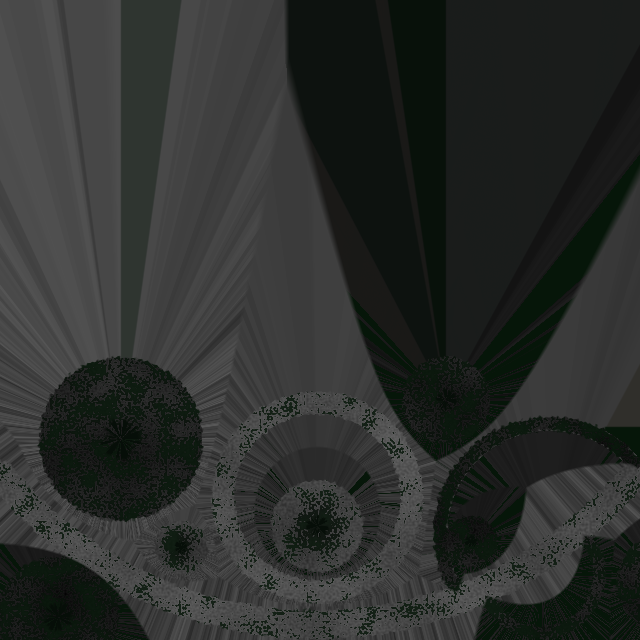
Write a Shadertoy shader that draws this background.

```glsl
// Dim field of speckled discs and rings. Each point belongs to its nearest
// shape, which sends out angular rays; the borders between neighbouring
// shapes become conic curves. Gradient noise gives the gritty surfaces.

#define RAY_DENSITY 16.0
#define RAY_CONTRAST 0.36
#define GRAIN_SCALE 230.0
#define PATCH_SCALE 32.0
#define EDGE_ROUGHNESS 0.006
#define GREEN vec3(0.025, 0.085, 0.035)
#define BLACK_GREEN vec3(0.025, 0.055, 0.03)
#define SAGE vec3(0.185, 0.207, 0.190)
#define UMBER vec3(0.100, 0.098, 0.092)

const int COUNT = 11, LEFT_DISC = 0, DARK_DISC = 1, RIGHT_RING = 5, BOWL = 7, CORNER_RING = 9;

// Centre, outer radius, inner radius (zero for a disc)
const vec4 SHAPES[COUNT] = vec4[COUNT](
    vec4(0.189, 0.314, 0.128, 0.0), vec4(0.697, 0.375, 0.068, 0.0),
    vec4(0.496, 0.223, 0.165, 0.130), vec4(0.496, 0.178, 0.072, 0.0),
    vec4(0.283, 0.145, 0.042, 0.0), vec4(0.859, 0.167, 0.182, 0.160),
    vec4(0.736, 0.154, 0.040, 0.0), vec4(0.495, 0.663, 0.661, 0.617),
    vec4(0.091, 0.036, 0.095, 0.0), vec4(0.846, 0.102, 0.100, 0.081),
    vec4(1.042, 0.089, 0.078, 0.0));

// Brightness of the rays outside, the rays inside, and the surface
const vec3 TONES[COUNT] = vec3[COUNT](
    vec3(0.265, 0.0, 0.15), vec3(0.09, 0.0, 0.14), vec3(0.24, 0.205, 0.32),
    vec3(0.17, 0.0, 0.25), vec3(0.24, 0.0, 0.23), vec3(0.22, 0.11, 0.13),
    vec3(0.10, 0.0, 0.14), vec3(0.24, 0.24, 0.30), vec3(0.10, 0.0, 0.12),
    vec3(0.11, 0.10, 0.15), vec3(0.11, 0.0, 0.15));

float hash(vec2 p) {
    vec3 q = fract(vec3(p.xyx) * 0.1031);
    q += dot(q, q.yzx + 33.33);
    return fract((q.x + q.y) * q.z);
}

float gradientAt(vec2 cell, vec2 offset) {
    float a = 6.2832 * hash(cell);
    return dot(vec2(cos(a), sin(a)), offset);
}

float gradientNoise(vec2 p) {
    vec2 i = floor(p), f = fract(p), s = f * f * f * (f * (f * 6.0 - 15.0) + 10.0), e = vec2(1, 0);
    return mix(mix(gradientAt(i, f), gradientAt(i + e, f - e), s.x),
               mix(gradientAt(i + e.yx, f - e.yx), gradientAt(i + 1.0, f - 1.0), s.x), s.y);
}

// Random flat steps along u, softened over the given width
float steps(float u, float width, float seed) {
    float i = floor(u), blend = smoothstep(1.0 - clamp(width, 0.03, 1.0), 1.0, fract(u));
    return mix(hash(vec2(i, seed)), hash(vec2(i + 1.0, seed)), blend);
}

float wedge(float t, float a, float b, float soft) {
    return smoothstep(a - soft, a + soft, t) * (1.0 - smoothstep(b - soft, b + soft, t));
}

float shapeDistance(int i, vec2 p) {
    vec4 s = SHAPES[i];
    vec2 q = p - s.xy;
    float r = length(q), d = s.w > 0.0 ? max(r - s.z, s.w - r) : r - s.z;
    if (i == BOWL && q.y < 0.0 && abs(q.x) < -q.y * 1.222) return d;
    if (i == BOWL) return length(vec2(abs(q.x), q.y) - 0.639 * vec2(0.774, -0.633)) - 0.022;
    // The two rings on the right stop at the bowl
    float side = length(p - SHAPES[BOWL].xy) - 0.639;
    if ((i == RIGHT_RING && side > 0.0) || (i == CORNER_RING && side < 0.0)) return 9.0;
    return d;
}

vec3 rayColor(int i, vec2 p, float r, float t, float px) {
    float tone = r < SHAPES[i].w ? TONES[i].y : TONES[i].x;
    float soft = px / max(r, px), u = t * abs(t) * RAY_DENSITY;
    float width = 2.0 * abs(t) * RAY_DENSITY * soft, seed = float(i) * 7.0 + 3.0;
    float v = 0.55 * steps(u, width, seed) + 0.45 * steps(u * 3.3, width * 3.3, seed + 1.0);
    float spread = 0.3 + 0.7 * smoothstep(0.1, 1.2, abs(t));
    vec3 col = vec3(tone * (1.0 + RAY_CONTRAST * 2.0 * (v - 0.5) * spread));

    // Broad wedges above the two upper discs
    if (i == LEFT_DISC) {
        col += 0.03 * wedge(t, -0.7, 0.0, soft) - 0.015 * wedge(t, 0.2, 0.9, soft);
        col += 0.02 * (wedge(t, -0.18, -0.155, soft) + wedge(t, 0.137, 0.18, soft) + wedge(t, 0.43, 0.48, soft));
        col -= 0.05 * wedge(t, -0.145, -0.13, soft);
        col = mix(col, SAGE, wedge(t, 0.0, 0.137, soft));
    } else if (i == DARK_DISC) {
        col = mix(col, vec3(0.052, 0.070, 0.057), wedge(t, -0.48, 0.0, soft));
        col = mix(col, vec3(0.033, 0.067, 0.040), wedge(t, -0.145, 0.0, soft));
        col = mix(col, UMBER, wedge(t, -0.175, -0.145, soft) + wedge(t, -0.8, -0.48, soft));
        col = mix(col, vec3(0.100, 0.109, 0.106), wedge(t, 0.0, 0.5, soft));
        col = mix(col, vec3(0.075), wedge(t, 0.50, 0.55, soft));
    } else if (i == RIGHT_RING && r > SHAPES[i].z) {
        col = mix(col, vec3(0.19, 0.185, 0.17), wedge(t, 0.49, 0.9, soft));
        col = mix(col, GREEN, wedge(p.y, 0.2, 0.333, px) * smoothstep(0.943, 0.947, p.x));
    }
    // Scattered green rays where the tone is dark
    float dark = (1.0 - smoothstep(0.08, 0.24, tone)) * smoothstep(0.5, 0.9, abs(t));
    float pick = steps(u * 1.4, width * 1.4, seed + 2.0);
    return mix(col, GREEN, smoothstep(0.0, 0.05, pick - 1.0 + 0.6 * dark));
}

vec3 surfaceColor(int i, vec2 p, float r, float t) {
    float tone = TONES[i].z, radius = r / SHAPES[i].z;
    float grain = gradientNoise(p * GRAIN_SCALE), patches = gradientNoise(p * PATCH_SCALE);
    bool disc = SHAPES[i].w == 0.0;
    float bias = (0.19 - tone) * 2.0 + (disc && tone > 0.2 ? 1.2 * (0.7 - radius) : 0.0);
    vec3 col = vec3(tone + 0.09 * grain + 0.06 * patches + 0.09 * gradientNoise(p * 9.0));
    vec3 ink = mix(BLACK_GREEN, GREEN, smoothstep(-0.2, 0.3, patches));
    col = mix(col, ink, 0.85 * smoothstep(-0.05, 0.12, grain + 0.8 * patches + bias));
    // Dark burst at the heart of a disc
    float burst = steps(t * 7.0, 0.2, float(i)) * (1.0 - smoothstep(0.1, 0.36, radius));
    return disc ? mix(col, BLACK_GREEN, smoothstep(0.2, 0.5, burst)) : col;
}

vec3 shade(int i, vec2 p, float d, float px) {
    vec2 q = p - SHAPES[i].xy;
    float r = length(q), t = atan(q.x, q.y);
    float edge = d + EDGE_ROUGHNESS * gradientNoise(p * 150.0);
    float cover = 1.0 - smoothstep(-px, px, edge);
    return mix(rayColor(i, p, r, t, px), surfaceColor(i, p, r, t), cover);
}

void mainImage(out vec4 fragColor, in vec2 fragCoord) {
    vec2 p = fragCoord / iResolution.xy;
    float px = 1.0 / iResolution.y, d1 = 10.0, d2 = 10.0;
    int first = 0, second = 0;
    for (int i = 0; i < COUNT; i++) {
        float d = shapeDistance(i, p);
        if (d < d1) { d2 = d1; second = first; d1 = d; first = i; }
        else if (d < d2) { d2 = d; second = i; }
    }
    // Blend the two nearest shapes across their shared border
    float share = 0.5 + 0.5 * clamp((d2 - d1) / (2.0 * px), 0.0, 1.0);
    vec3 col = mix(shade(second, p, d2, px), shade(first, p, d1, px), share);
    fragColor = vec4(clamp(col, 0.0, 1.0), 1.0);
}
```
